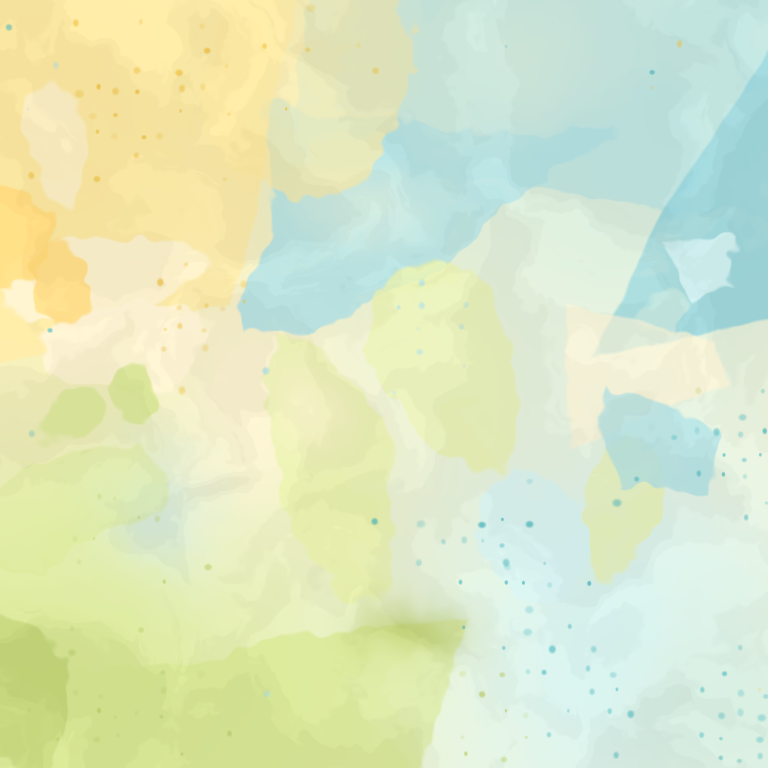
This background is drawn by a three.js fragment shader. Its source:

```glsl
// Pastel watercolour sheet: yellow, sky, lime and ice washes with torn edges.
// Soft tints lie under ragged ellipses and convex quads, all bent by one noise
// warp; stepped noise gives layered pigment, and hashed cells scatter spatter.
varying vec2 vUv;

const vec3 IVORY  = vec3(0.94, 0.94, 0.83);
const vec3 CREAM  = vec3(0.98, 0.94, 0.82);
const vec3 YELLOW = vec3(0.98, 0.90, 0.62);
const vec3 AMBER  = vec3(1.00, 0.85, 0.48);
const vec3 OCHRE  = vec3(0.93, 0.76, 0.28);
const vec3 LIME   = vec3(0.90, 0.93, 0.67);
const vec3 LEAF   = vec3(0.83, 0.89, 0.56);
const vec3 OLIVE  = vec3(0.73, 0.80, 0.43);
const vec3 MINT   = vec3(0.82, 0.91, 0.86);
const vec3 ICE    = vec3(0.83, 0.94, 0.94);
const vec3 SKY    = vec3(0.69, 0.87, 0.88);
const vec3 TEAL   = vec3(0.58, 0.82, 0.85);
const vec3 LAGOON = vec3(0.32, 0.72, 0.74);
const float EDGE = 0.0025;     // half width of a wash edge
const float TEAR = 0.085;      // size of the large edge wobble
const float FRAY = 0.014;      // size of the fine edge wobble
const float CELL = 0.028;      // spacing of spatter drops
const float MOTTLE = 0.022;    // strength of the layered tone

vec3 paper;     // colour built up so far
vec2 torn;      // warped position
float body;     // local pigment density

float hash(vec2 p) {
  vec3 q = fract(p.xyx * 0.1031);
  q += dot(q, q.yzx + 33.33);
  return fract((q.x + q.y) * q.z);
}

float noise(vec2 p) {
  vec2 i = floor(p), f = fract(p), e = vec2(1, 0);
  f *= f * (3.0 - 2.0 * f);
  return mix(mix(hash(i), hash(i + e), f.x),
             mix(hash(i + e.yx), hash(i + e.xx), f.x), f.y);
}

float fbm(vec2 p) {
  float sum = 0.0, amp = 0.5;
  for (int i = 0; i < 5; i++) {
    sum += amp * noise(p);
    p = mat2(1.6, 1.2, -1.2, 1.6) * p + 7.0;
    amp *= 0.5;
  }
  return sum;
}

// Soft tint without an outline
void tint(vec2 centre, vec2 spread, vec3 pigment, float opacity) {
  vec2 q = (torn - centre) / spread;
  paper = mix(paper, pigment, opacity * exp(-dot(q, q)));
}

void wash(float d, vec3 pigment, float opacity) {
  paper = mix(paper, pigment, opacity * body * (1.0 - smoothstep(-EDGE, EDGE, d)));
}

float ellipse(vec2 centre, vec2 radius, float tilt) {
  float c = cos(tilt), s = sin(tilt);
  vec2 q = mat2(c, -s, s, c) * (torn - centre);
  return (length(q / radius) - 1.0) * min(radius.x, radius.y);
}

float side(vec2 p, vec2 a, vec2 b) {
  return dot(p - a, normalize(vec2(b.y - a.y, a.x - b.x)));
}

// Convex quad, corners counterclockwise
float quad(vec2 p, vec2 a, vec2 b, vec2 c, vec2 d) {
  return max(max(side(p, a, b), side(p, b, c)), max(side(p, c, d), side(p, d, a)));
}

// Cluster of drops, thinning out from its centre
void spatter(vec2 centre, float spread, vec3 pigment) {
  vec2 id = floor(vUv / CELL), key = id + floor(centre * 97.0);
  vec2 jitter = vec2(hash(key + 11.0), hash(key + 23.0));
  vec2 q = fract(vUv / CELL) - mix(vec2(0.3), vec2(0.7), jitter);
  q.x *= 0.8 + 0.6 * jitter.y;
  float away = length((id + 0.5) * CELL - centre) / spread;
  float present = step(hash(key), 0.65 * exp(-away * away));
  float radius = mix(0.11, 0.27, hash(key + 37.0));
  float drop = 1.0 - smoothstep(0.3, 1.0, length(q) / radius);
  paper = mix(paper, pigment, present * drop * mix(0.2, 0.85, hash(key + 51.0)));
}

void main() {
  vec2 p = vUv;
  vec2 wobble = vec2(fbm(p * 7.0), fbm(p * 7.0 + 31.0)) - 0.48;
  vec2 fray = vec2(noise(p * 55.0), noise(p * 55.0 + 17.0)) - 0.5;
  torn = p + TEAR * wobble + FRAY * fray;
  float pool = fbm(p * 5.0 + 3.0 + wobble);
  body = 0.74 + 0.13 * smoothstep(0.40, 0.43, pool) + 0.13 * smoothstep(0.5, 0.56, pool);

  // Underlying tints
  paper = IVORY;
  tint(vec2(0.05, 0.85), vec2(0.4, 0.4), YELLOW, 0.9);
  tint(vec2(0.85, 0.9), vec2(0.4, 0.4), MINT, 1.0);
  tint(vec2(0.05, 0.12), vec2(0.4, 0.28), LEAF, 0.95);
  tint(vec2(0.8, 0.15), vec2(0.23, 0.28), ICE, 1.0);
  tint(vec2(0.98, 0.08), vec2(0.2, 0.15), MINT, 0.9);
  tint(vec2(0.22, 0.34), vec2(0.08, 0.09), MINT, 0.9);
  tint(vec2(0.32, 0.48), vec2(0.1, 0.14), CREAM, 0.8);

  // Sky and yellow washes at the top
  wash(quad(torn, vec2(0.4, 0.8), vec2(1.1, 0.7), vec2(1.1, 1.1), vec2(0.4, 1.1)), SKY, 0.6);
  wash(quad(torn, vec2(0.31, 0.55), vec2(0.43, 0.57), vec2(0.8, 0.82), vec2(0.36, 0.88)), SKY, 0.9);
  tint(vec2(0.46, 0.74), vec2(0.09, 0.05), MINT, 0.8);
  tint(vec2(0.68, 0.92), vec2(0.1, 0.07), MINT, 0.9);
  wash(quad(mix(p, torn, 0.3), vec2(-0.1, 0.5), vec2(0.3, 0.6), vec2(0.41, 1.1), vec2(-0.1, 1.1)), YELLOW, 0.75);
  wash(ellipse(vec2(0.41, 0.91), vec2(0.13, 0.16), -0.4), YELLOW, 0.65);
  wash(quad(mix(p, torn, 0.2), vec2(0.775, 0.535), vec2(1.1, 0.6), vec2(1.1, 1.07), vec2(0.86, 0.727)), TEAL, 0.85);
  wash(quad(torn, vec2(0.89, 0.6), vec2(0.95, 0.61), vec2(0.96, 0.69), vec2(0.865, 0.69)), ICE, 0.9);
  wash(ellipse(vec2(0.85, 0.59), vec2(0.04, 0.025), 0.5), MINT, 0.6);

  // Pale gaps and amber pools on the left
  wash(ellipse(vec2(0.13, 0.64), vec2(0.13, 0.055), 0.2), CREAM, 0.85);
  wash(ellipse(vec2(0.16, 0.54), vec2(0.11, 0.06), 0.0), CREAM, 0.95);
  wash(ellipse(vec2(0.08, 0.81), vec2(0.035, 0.08), 0.0), CREAM, 0.7);
  wash(ellipse(vec2(0.08, 0.63), vec2(0.035, 0.055), 0.0), AMBER, 0.8);
  wash(ellipse(vec2(0.0, 0.68), vec2(0.07, 0.07), 0.4), AMBER, 0.85);
  wash(ellipse(vec2(0.165, 0.475), vec2(0.03, 0.037), 0.0), LEAF, 0.95);
  wash(ellipse(vec2(0.09, 0.455), vec2(0.035, 0.024), 0.3), LEAF, 0.9);
  wash(ellipse(vec2(0.09, 0.34), vec2(0.13, 0.07), 0.2), LEAF, 0.55);

  // Lime leaves in the middle, teal patch on the right
  wash(ellipse(vec2(0.59, 0.53), vec2(0.085, 0.15), 0.4), LIME, 0.9);
  wash(ellipse(vec2(0.44, 0.385), vec2(0.075, 0.18), 0.3), LIME, 0.95);
  tint(vec2(0.4, 0.48), vec2(0.05, 0.06), CREAM, 0.6);
  wash(quad(mix(p, torn, 0.4), vec2(0.745, 0.42), vec2(0.95, 0.5), vec2(0.93, 0.55), vec2(0.745, 0.6)), CREAM, 0.7);
  wash(ellipse(vec2(0.81, 0.35), vec2(0.05, 0.09), -0.2), LIME, 0.7);
  wash(quad(torn, vec2(0.8, 0.37), vec2(0.92, 0.35), vec2(0.95, 0.43), vec2(0.79, 0.5)), SKY, 0.85);
  wash(ellipse(vec2(0.7, 0.31), vec2(0.06, 0.09), 0.2), ICE, 0.85);

  // Green ground
  wash(quad(mix(p, torn, 0.6), vec2(-0.1, -0.1), vec2(0.52, -0.1), vec2(0.61, 0.2), vec2(-0.1, 0.1)), LEAF, 0.8);
  wash(ellipse(vec2(0.03, 0.1), vec2(0.06, 0.1), 0.1), OLIVE, 0.65);
  tint(vec2(0.54, 0.18), vec2(0.06, 0.035), OLIVE, 0.75);

  // Spatter
  spatter(vec2(0.19, 0.87), 0.1, OCHRE);
  spatter(vec2(0.24, 0.58), 0.07, OCHRE);
  spatter(vec2(0.42, 0.93), 0.06, OCHRE);
  spatter(vec2(0.15, 0.31), 0.07, OLIVE);
  spatter(vec2(0.15, 0.08), 0.08, OLIVE);
  spatter(vec2(0.63, 0.03), 0.06, OLIVE);
  spatter(vec2(0.54, 0.59), 0.07, SKY);
  spatter(vec2(0.66, 0.27), 0.1, LAGOON);
  spatter(vec2(0.77, 0.11), 0.08, LAGOON);
  spatter(vec2(0.95, 0.4), 0.07, LAGOON);
  spatter(vec2(0.95, 0.05), 0.08, LAGOON);

  // Layered tone
  float tone = fbm(p * 9.0 + 2.0 * wobble + 40.0);
  paper += MOTTLE * (smoothstep(0.44, 0.48, tone) + smoothstep(0.56, 0.6, tone) - 0.8);
  gl_FragColor = vec4(clamp(paper, 0.0, 1.0), 1.0);
}
```
